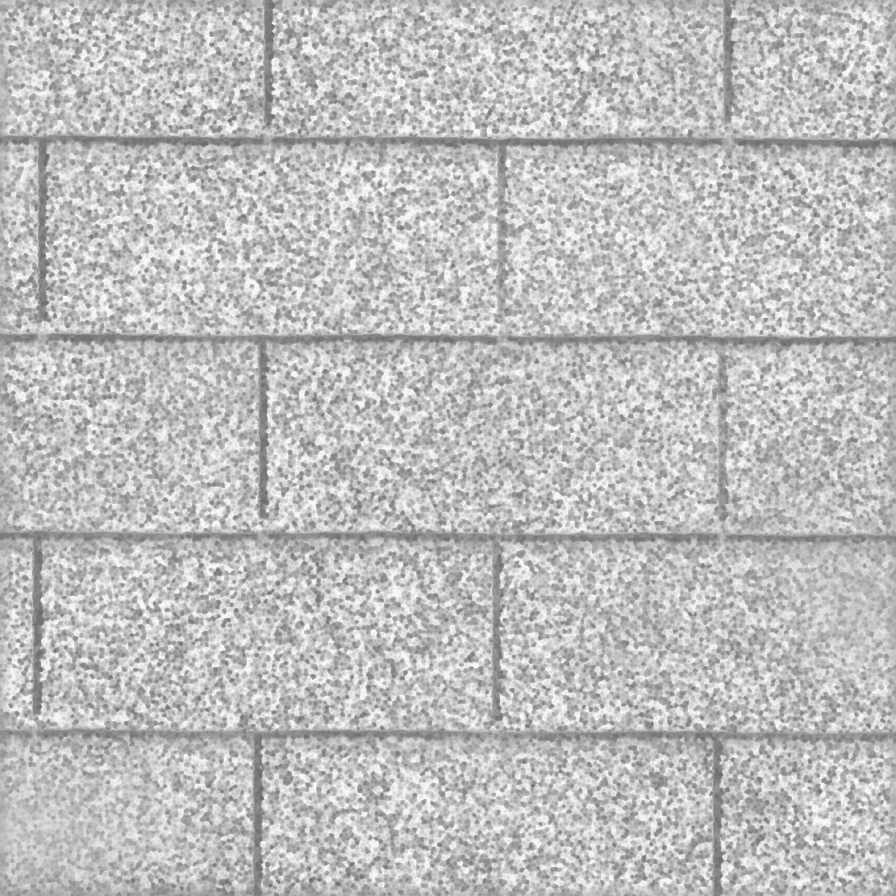
Give the GLSL for this texture, as a three.js fragment shader.

```glsl
// Pale granular roof tiles: five courses in running bond with soft dark joints.
// Two scales of cellular noise make the mineral grain, layered sines fade it
// in worn patches, and distances to the joints draw the shadow lines.
#define COURSE_HEIGHT 0.2208
#define FIRST_COURSE 0.181
#define TILE_WIDTH 0.513
#define BOND_SHIFT 0.249
#define COURSE_DRIFT 0.003
#define FIRST_JOINT 0.288
#define JOINT_HALF 0.0046
#define GRAIN_CELLS 215.0
#define BLOTCH_CELLS 68.0
#define GRAIN_CONTRAST 0.45
#define STONE_TONE 0.765

varying vec2 vUv;

const float JOINT_TONE = 0.48;

vec2 hash2(vec2 p) {
  vec3 q = fract(vec3(p.xyx) * vec3(0.1031, 0.1030, 0.0973));
  q += dot(q, q.yzx + 33.33);
  return fract((q.xx + q.yz) * q.zy);
}

// Smooth cellular noise: x is the blended cell tone, y the nearest distance.
vec2 cellular(vec2 p) {
  vec2 cell = floor(p);
  float total = 0.0, weights = 0.0, nearest = 4.0;
  for (int j = -1; j <= 1; j++) {
    for (int i = -1; i <= 1; i++) {
      vec2 id = cell + vec2(float(i), float(j));
      vec2 toPoint = id + hash2(id + 17.0) - p;
      float d2 = dot(toPoint, toPoint);
      float weight = exp(-7.0 * d2);
      total += weight * hash2(id + 71.0).x;
      weights += weight;
      nearest = min(nearest, d2);
    }
  }
  return vec2(total / max(weights, 0.00001), sqrt(nearest));
}

// Slow variation from -1 to 1.
float waves(vec2 p) {
  return 0.5 * sin(p.x * 7.0 + 2.0 * sin(p.y * 5.0))
       + 0.3 * sin(p.y * 13.0 - p.x * 9.0 + 1.7)
       + 0.2 * sin(p.x * 23.0 + p.y * 17.0);
}

// Signed distance across to the nearest upright joint of a course.
float uprightJoint(float x, float row) {
  float start = FIRST_JOINT + COURSE_DRIFT * row - BOND_SHIFT * mod(row, 2.0);
  return (fract((x - start) / TILE_WIDTH + 0.5) - 0.5) * TILE_WIDTH;
}

float softSpot(vec2 p, vec2 center, vec2 radius) {
  vec2 d = (p - center) / radius;
  return exp(-dot(d, d));
}

void main() {
  vec2 p = vUv;

  // Grain: pale chips with dark specks, and wider stains
  vec2 grain = cellular(p * GRAIN_CELLS);
  vec2 blotch = cellular(p * BLOTCH_CELLS + 31.0);
  float speckle = GRAIN_CONTRAST * (grain.x - 0.5) + 0.17 * (grain.y - 0.40);
  float stains = 0.09 * (blotch.x - 0.5)
               - 0.12 * smoothstep(0.60, 0.90, blotch.x)
                 * (1.0 - smoothstep(0.2, 0.6, blotch.y));

  // Courses, with a faint wobble and ragged grain on their edges
  float wobble = 0.0008 * sin(p.x * 19.0) - 0.003 * (p.x - 0.5)
               + 0.003 * (grain.x - 0.5) + 0.002 * (blotch.x - 0.5);
  float v = (p.y - FIRST_COURSE - wobble) / COURSE_HEIGHT;
  float row = floor(v) + 1.0;
  float aboveEdge = fract(v) * COURSE_HEIGHT;
  float edgeIndex = floor(v + 0.5);
  float fromEdge = (v - edgeIndex) * COURSE_HEIGHT;

  // Worn patches and the soft outer border lower the grain contrast
  float faded = softSpot(p, vec2(0.68, 0.60), vec2(0.20, 0.25));
  float worn = 0.16 * smoothstep(0.1, 0.9, waves(p + 0.3)) + 0.12 * faded
             + 0.55 * softSpot(p, vec2(0.04, 0.07), vec2(0.17, 0.09))
             + 0.50 * softSpot(p, vec2(0.97, 0.33), vec2(0.12, 0.09));
  vec2 inset = min(p, 1.0 - p);
  float border = 1.0 - smoothstep(0.0, 0.014, min(inset.x, inset.y));
  float halo = smoothstep(-0.030, -0.004, fromEdge)
             * (1.0 - smoothstep(0.001, 0.008, fromEdge));
  float clarity = (1.0 - min(worn, 0.75)) * (1.0 - 0.45 * border)
                * (1.0 - 0.4 * halo);
  float tone = STONE_TONE + 0.016 * waves(p * 1.7)
             + (speckle + stains) * clarity - 0.07 * border - 0.07 * halo;
  tone += 0.025 * softSpot(p, vec2(0.55, 0.73), vec2(0.5, 0.11));
  tone -= 0.08 * softSpot(p, vec2(0.1, 0.0), vec2(0.3, 0.03));

  // Upright joints stop just above the course edge
  float across = abs(uprightJoint(p.x, row) + 0.004 * (grain.x - 0.5));
  float joint = 1.0 - smoothstep(JOINT_HALF * 0.65, JOINT_HALF * 1.35, across);
  joint *= (0.95 - 0.65 * faded) * smoothstep(0.014, 0.022, aboveEdge);
  joint *= 0.85 + 0.3 * blotch.x;

  // Course shadow: crisp on top, fading downward, broken at the joint above
  float shadow = smoothstep(-0.0085, -0.0025, fromEdge)
               * (1.0 - smoothstep(0.001, 0.0038, fromEdge));
  float gap = abs(uprightJoint(p.x, edgeIndex + 1.0));
  shadow *= mix(0.15, 1.0, smoothstep(0.003, 0.009, gap));
  shadow *= 0.72 + 0.08 * edgeIndex + 0.16 * waves(p * vec2(2.3, 1.0));

  float dark = clamp(max(joint, shadow), 0.0, 0.97);
  tone = mix(tone, JOINT_TONE + 0.25 * speckle, dark);
  gl_FragColor = vec4(vec3(clamp(tone, 0.0, 0.97)), 1.0);
}
```
